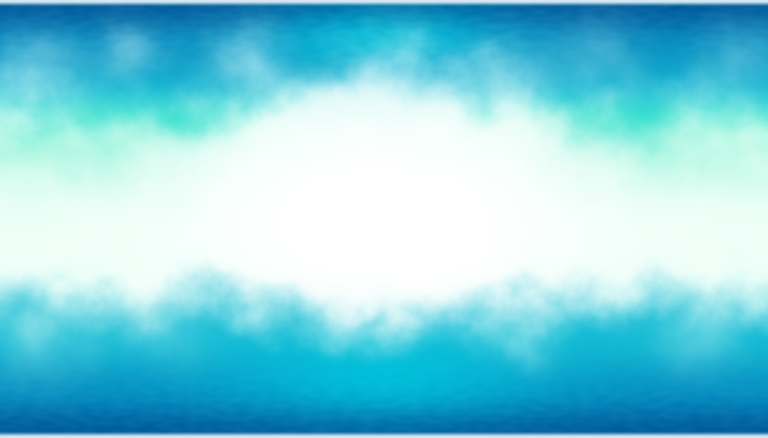
A WebGL 2 fragment shader for this background:

```glsl
#version 300 es
precision highp float;
// Soft white and mint clouds glowing across a band between deep blue water edges.
uniform vec2 u_resolution;
out vec4 outColor;

vec2 hashGradient(vec2 cell) {
  vec3 h = fract(cell.xyx * vec3(0.1031, 0.1030, 0.0973));
  h += dot(h, h.yzx + 33.33);
  float angle = 6.2832 * fract((h.x + h.y) * h.z);
  return vec2(cos(angle), sin(angle));
}

float gradientNoise(vec2 p) {
  vec2 i = floor(p), f = fract(p);
  vec2 u = f * f * f * (f * (f * 6.0 - 15.0) + 10.0);
  float a = dot(hashGradient(i), f);
  float b = dot(hashGradient(i + vec2(1, 0)), f - vec2(1, 0));
  float c = dot(hashGradient(i + vec2(0, 1)), f - vec2(0, 1));
  float d = dot(hashGradient(i + vec2(1, 1)), f - vec2(1, 1));
  return mix(mix(a, b, u.x), mix(c, d, u.x), u.y);
}

float fbm(vec2 p) {
  float sum = 0.0, amplitude = 0.6;
  for (int i = 0; i < 5; i++) {
    sum += amplitude * gradientNoise(p);
    p = mat2(1.6, 1.2, -1.2, 1.6) * p + 7.3;
    amplitude *= 0.5;
  }
  return sum;
}

float blob(vec2 p, vec2 center, vec2 radius) {
  vec2 d = (p - center) / radius;
  return exp(-dot(d, d));
}

// Each wisp holds its centre, radius and opacity.
const vec4 WISPS[11] = vec4[](
  vec4(0.05, 0.86, 0.07, 0.42), vec4(0.17, 0.88, 0.06, 0.40),
  vec4(0.32, 0.87, 0.07, 0.48), vec4(0.50, 0.83, 0.09, 0.40),
  vec4(0.68, 0.81, 0.09, 0.38), vec4(0.78, 0.88, 0.07, 0.28),
  vec4(0.96, 0.85, 0.07, 0.32), vec4(0.06, 0.23, 0.07, 0.50),
  vec4(0.23, 0.25, 0.07, 0.28), vec4(0.69, 0.22, 0.05, 0.40),
  vec4(0.91, 0.23, 0.07, 0.30));

// Openings between the clouds, in the same form.
const vec4 GAPS[8] = vec4[](
  vec4(0.11, 0.75, 0.06, 0.55), vec4(0.24, 0.73, 0.05, 0.65),
  vec4(0.82, 0.74, 0.06, 0.70), vec4(0.22, 0.83, 0.06, 0.40),
  vec4(0.42, 0.87, 0.06, 0.35), vec4(0.49, 0.265, 0.025, 0.35),
  vec4(0.60, 0.22, 0.04, 0.30), vec4(0.93, 0.76, 0.05, 0.25));

// Deep blue at both edges, cyan and turquoise further in.
vec3 waterColor(vec2 p) {
  float depth = min(p.y, 1.0 - p.y);
  vec3 c = mix(vec3(0.01, 0.37, 0.62), vec3(0.02, 0.55, 0.75), smoothstep(0.01, 0.11, depth));
  c = mix(c, vec3(0.08, 0.73, 0.83), smoothstep(0.08, 0.24, depth));
  float middle = blob(p, vec2(0.5, 0.14), vec2(0.20, 0.09)) + blob(p, vec2(0.5, 0.91), vec2(0.15, 0.07));
  c = mix(c, vec3(0.0, 0.79, 0.87), 0.75 * middle);
  return mix(c, vec3(0.12, 0.86, 0.79), smoothstep(0.81, 0.72, p.y) * smoothstep(0.45, 0.6, p.y));
}

// White core with mint above and pale aqua below.
vec3 cloudColor(vec2 p, float n) {
  vec3 c = mix(vec3(0.76, 0.95, 0.95), vec3(0.93, 1.0, 0.97), smoothstep(0.22, 0.42, p.y + 0.10 * n));
  float mint = blob(p, vec2(0.5, 0.67), vec2(2.0, 0.10)) * smoothstep(0.05, 0.38, abs(p.x - 0.5));
  c = mix(c, vec3(0.62, 0.96, 0.86), clamp(mint * (0.75 - 0.8 * n), 0.0, 1.0));
  c = mix(c, vec3(0.76, 0.94, 0.96), smoothstep(0.68, 0.85, p.y));
  float glow = blob(p, vec2(0.5, 0.49), vec2(0.27, 0.24));
  return mix(c, vec3(1.0), clamp(1.25 * glow, 0.0, 1.0));
}

void main() {
  vec2 uv = gl_FragCoord.xy / u_resolution;
  vec2 p = uv * vec2(u_resolution.x / u_resolution.y, 1.0);
  float billow = fbm(p * 6.0 + 2.7);
  vec2 warped = uv + 0.045 * vec2(fbm(p * 7.0 + 11.0), fbm(p * 7.0 + 31.0));

  // Cloud band, swelling in the middle.
  float bulge = blob(vec2(uv.x, 0.0), vec2(0.5, 0.0), vec2(0.14, 1.0));
  float low = 0.29 - 0.07 * bulge, high = 0.75 + 0.09 * bulge;
  float cover = smoothstep(low - 0.07, low + 0.10, warped.y + 0.09 * billow)
              * smoothstep(high + 0.11, high - 0.09, warped.y - 0.12 * billow);
  for (int i = 0; i < 11; i++) {
    vec4 w = WISPS[i];
    cover += (1.0 - cover) * w.w * blob(warped, w.xy, w.z * vec2(0.75, 1.1)) * (1.0 + 0.9 * billow);
  }
  for (int i = 0; i < 8; i++) {
    vec4 g = GAPS[i];
    cover *= 1.0 - g.w * blob(warped, g.xy, g.z * vec2(0.65, 1.0));
  }
  vec3 color = mix(waterColor(uv), cloudColor(warped, billow), clamp(cover, 0.0, 1.0));

  // Fine ripples in the dark water.
  float edge = min(uv.y, 1.0 - uv.y);
  color += 0.035 * gradientNoise(p * vec2(28.0, 75.0)) * smoothstep(0.22, 0.04, edge);

  // Pale rim along the top and bottom.
  color = mix(color, vec3(0.84, 0.91, 0.94), smoothstep(0.016, 0.002, edge));
  outColor = vec4(clamp(color, 0.0, 1.0), 1.0);
}
```
